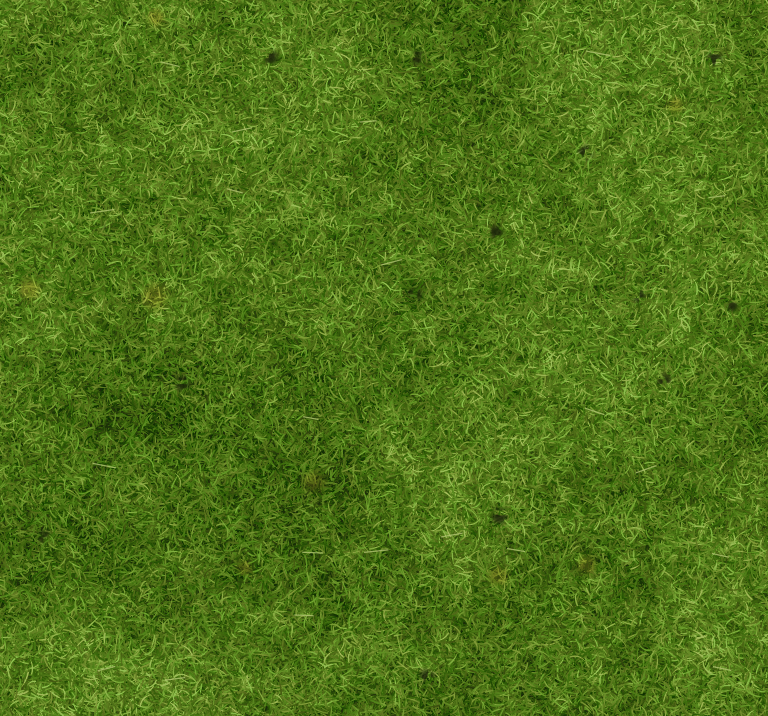
Give the GLSL for this texture, as a Shadertoy shader.

```glsl
// Draws a mown lawn from above: layered short blades, dry patches, dark gaps and pale straws.

// Blades; lengths are in canvas widths, tones are steps of the green ramp
const int LAYERS = 16;
const float BLADE_CELL = 0.012;
const float BLADE_MIN = 0.0055;        // half length
const float BLADE_MAX = 0.0105;
const float BLADE_HALF_WIDTH = 0.0011;
const float BLADE_BEND = 0.7;
const float GROUND_TONE = 0.8;
const float LOW_TONE = 1.8;
const float TOP_TONE = 3.7;
const float TONE_SPREAD = 4.4;
const float TIP_LIGHT = 0.8;

// Broad shading
const float PATCH_SCALE = 5.0;
const float PATCH_TONE = 2.2;
const float CLUMP_SCALE = 45.0;
const float CLUMP_TONE = 1.2;

// Scattered marks
const float DRY_CELL = 0.12;
const float DRY_CHANCE = 0.16;
const float DRY_RADIUS = 0.025;
const float GAP_CELL = 0.10;
const float GAP_CHANCE = 0.15;
const float GAP_RADIUS = 0.016;
const float STRAW_CELL = 0.09;
const float STRAW_CHANCE = 0.13;
const float STRAW_HALF_LENGTH = 0.016;
const float STRAW_HALF_WIDTH = 0.0008;

const vec3 DRY_COLOR = vec3(0.47, 0.46, 0.12);
const vec3 GAP_COLOR = vec3(0.10, 0.12, 0.04);
const vec3 STRAW_COLOR = vec3(0.70, 0.77, 0.45);
const vec3 WARM_SHIFT = vec3(0.045, -0.012, 0.025);
const vec3 GREENS[7] = vec3[7](
    vec3(0.08, 0.18, 0.02), vec3(0.16, 0.29, 0.03), vec3(0.24, 0.38, 0.05),
    vec3(0.31, 0.45, 0.09), vec3(0.37, 0.52, 0.13), vec3(0.47, 0.62, 0.20),
    vec3(0.60, 0.74, 0.34));

// Four random values per cell, by integer mixing
vec4 hash4(vec2 cell, int seed) {
    uvec4 v = uvec4(ivec4(ivec2(cell), seed, seed * 7 + 3));
    v = v * 1664525u + 1013904223u;
    v += v.yzxy * v.wxyz;
    v ^= v >> 16u;
    v += v.yzxy * v.wxyz;
    v ^= v >> 15u;
    v += v.yzxy * v.wxyz;
    return vec4(v >> 8u) / 16777216.0;
}

float noise(vec2 p, int seed) {
    vec2 i = floor(p), f = fract(p);
    f = f * f * (3.0 - 2.0 * f);
    float low = mix(hash4(i, seed).x, hash4(i + vec2(1, 0), seed).x, f.x);
    float high = mix(hash4(i + vec2(0, 1), seed).x, hash4(i + vec2(1, 1), seed).x, f.x);
    return mix(low, high, f.y);
}

vec2 rotate(vec2 p, float angle) {
    float c = cos(angle), s = sin(angle);
    return vec2(c * p.x + s * p.y, c * p.y - s * p.x);
}

vec3 greenRamp(float tone) {
    float t = clamp(tone, 0.0, 5.999);
    int i = int(t);
    return mix(GREENS[i], GREENS[i + 1], fract(t));
}

// Soft round marks, at most one per cell
float spots(vec2 p, float size, float chance, float radius, int seed) {
    vec2 cell = floor(p / size);
    vec4 r = hash4(cell, seed);
    vec2 center = (cell + 0.3 + 0.4 * r.xy) * size;
    float reach = radius * mix(0.6, 1.0, r.w);
    return step(r.z, chance) * (1.0 - smoothstep(0.2 * reach, reach, length(p - center)));
}

// Thin, nearly level dry stalks
float straws(vec2 p, float pixel) {
    vec2 cell = floor(p / STRAW_CELL);
    vec4 r = hash4(cell, 71);
    vec2 q = rotate(p - (cell + 0.3 + 0.4 * r.xy) * STRAW_CELL, 0.7 * (r.w - 0.5));
    float halfLength = STRAW_HALF_LENGTH * mix(0.5, 1.0, fract(r.w * 17.0));
    float d = max(abs(q.y) - STRAW_HALF_WIDTH, abs(q.x) - halfLength);
    return step(r.z, STRAW_CHANCE) * clamp(0.5 - d / pixel, 0.0, 1.0);
}

// Paints blades from the ground up; returns tone and warmth
vec2 grass(vec2 p, float pixel) {
    vec2 shade = vec2(GROUND_TONE, 0.0);
    for (int layer = 0; layer < LAYERS; layer++) {
        float height = float(layer) / float(LAYERS - 1);
        vec2 g = p / BLADE_CELL + float(layer) * vec2(0.37, 0.61);
        for (int k = 0; k < 9; k++) {
            vec2 cell = floor(g) + vec2(k % 3 - 1, k / 3 - 1);
            vec4 r = hash4(cell, layer + 1);
            vec2 q = rotate((g - cell - r.xy) * BLADE_CELL, 6.2832 * r.z);
            float halfLength = mix(BLADE_MIN, BLADE_MAX, fract(r.w * 37.0));
            float along = q.x / halfLength;
            q.y -= BLADE_BEND * (fract(r.z * 53.0) - 0.5) * along * along * halfLength;
            float h = clamp(0.5 + 0.5 * along, 0.0, 1.0);
            float d = max(abs(q.y) - BLADE_HALF_WIDTH * (1.0 - 0.75 * h * h), abs(q.x) - halfLength);
            float tone = mix(LOW_TONE, TOP_TONE, height) + TONE_SPREAD * (r.w - 0.5) + TIP_LIGHT * (h - 0.5);
            float warmth = 2.0 * fract(r.z * 29.0) - 1.0;
            shade = mix(shade, vec2(tone, warmth), clamp(0.5 - d / pixel, 0.0, 1.0));
        }
    }
    return shade;
}

void mainImage(out vec4 fragColor, in vec2 fragCoord) {
    float pixel = 1.0 / iResolution.x;
    vec2 p = fragCoord * pixel;

    // Blades with broad patches and small clumps
    vec2 shade = grass(p, pixel);
    float broad = 0.65 * noise(p * PATCH_SCALE, 41) + 0.35 * noise(p * PATCH_SCALE * 2.7, 42);
    shade.x += PATCH_TONE * (broad - 0.5) + CLUMP_TONE * (noise(p * CLUMP_SCALE, 43) - 0.5);
    vec3 color = greenRamp(shade.x) + WARM_SHIFT * shade.y;

    // Dry patches keep the blade shading
    float dry = spots(p, DRY_CELL, DRY_CHANCE, DRY_RADIUS, 51);
    color = mix(color, DRY_COLOR * (0.5 + 0.16 * shade.x), 0.55 * dry);

    // Ragged gaps, then straws on top
    float gap = spots(p, GAP_CELL, GAP_CHANCE, GAP_RADIUS, 61);
    gap *= smoothstep(0.35, 0.65, noise(p * 170.0, 62));
    color = mix(color, GAP_COLOR, 0.8 * gap);
    color = mix(color, STRAW_COLOR, 0.8 * straws(p, pixel));

    fragColor = vec4(clamp(color, 0.0, 1.0), 1.0);
}
```
